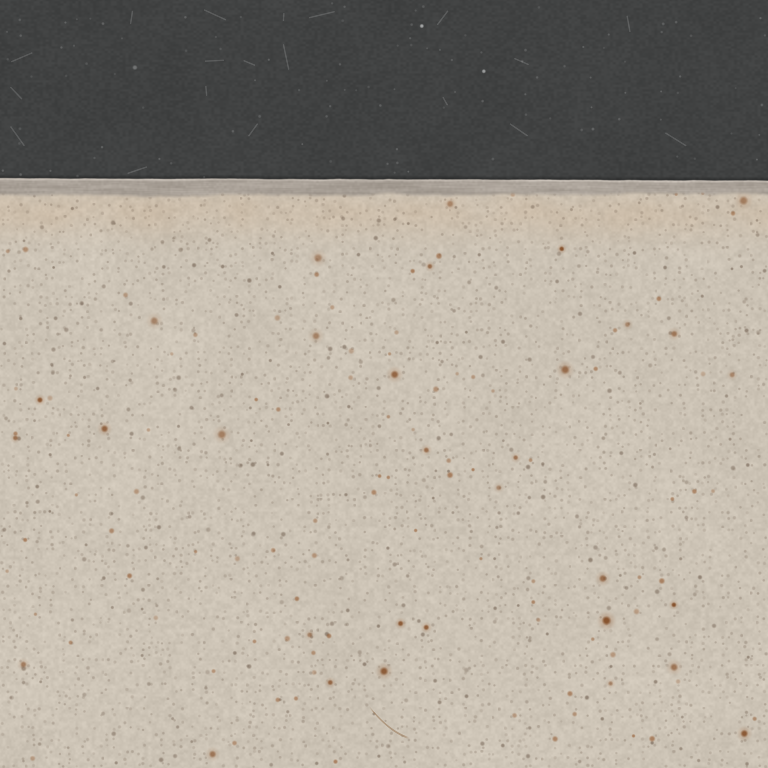
Reproduce this texture procedurally as a three.js fragment shader.

```glsl
// Speckled stoneware slab with a pale worn lip below a dusty charcoal backdrop.
varying vec2 vUv;

#define CLAY vec3(0.803, 0.768, 0.713)
#define WARM vec3(0.800, 0.725, 0.635)
#define LIP vec3(0.655, 0.622, 0.585)
#define BACKDROP vec3(0.252, 0.257, 0.257)
#define RUST vec3(0.56, 0.32, 0.15)
#define UMBER vec3(0.43, 0.36, 0.30)
#define EDGE_Y 0.768
#define LIP_HEIGHT 0.023
#define GRAIN 0.075
#define SOFT 0.0012

float hash(vec2 p) {
  vec3 q = fract(p.xyx * vec3(0.1031, 0.1030, 0.0973));
  q += dot(q, q.yzx + 33.33);
  return fract((q.x + q.y) * q.z);
}

vec2 hash2(vec2 p) {
  return vec2(hash(p + 17.3), hash(p + 71.9));
}

float noise(vec2 p) {
  vec2 i = floor(p), f = fract(p);
  f = f * f * (3.0 - 2.0 * f);
  return mix(mix(hash(i), hash(i + vec2(1.0, 0.0)), f.x),
             mix(hash(i + vec2(0.0, 1.0)), hash(i + vec2(1.0, 1.0)), f.x), f.y);
}

float fbm(vec2 p) {
  float sum = 0.0, gain = 0.5;
  for (int i = 0; i < 4; i++) {
    sum += gain * noise(p);
    p = p * 2.03 + 9.7;
    gain *= 0.5;
  }
  return sum / 0.9375;
}

// One jittered round speck in a share of the grid cells.
float specks(vec2 p, float cells, float share, float radius, float seed) {
  vec2 id = floor(p * cells);
  vec2 key = id + seed;
  vec2 centre = (id + 0.2 + 0.6 * hash2(key)) / cells;
  float size = radius * mix(0.55, 1.2, hash(key + 5.1));
  float mask = 1.0 - smoothstep(size * 0.35, size + SOFT, length(p - centre));
  return mask * step(hash(key + 31.7), share) * mix(0.45, 1.0, hash(key + 43.2));
}

float segment(vec2 p, vec2 a, vec2 b) {
  vec2 d = b - a;
  return length(p - a - d * clamp(dot(p - a, d) / dot(d, d), 0.0, 1.0));
}

// Short randomly turned fibres.
float fibres(vec2 p, float cells, float share, float seed) {
  vec2 id = floor(p * cells);
  vec2 key = id + seed;
  vec2 local = (fract(p * cells) - 0.35 - 0.3 * hash2(key)) / cells;
  float angle = 6.2832 * hash(key + 8.4);
  vec2 reach = vec2(cos(angle), sin(angle)) * mix(0.08, 0.33, hash(key + 2.6)) / cells;
  float line = 1.0 - smoothstep(0.0003, 0.0016, segment(local, -reach, reach));
  return line * step(hash(key + 12.8), share);
}

vec3 backdrop(vec2 p, float above) {
  float weave = noise(p * vec2(260.0, 340.0)) - 0.5;
  vec3 c = BACKDROP + 0.035 * weave + 0.025 * (fbm(p * 14.0) - 0.5);
  c += 0.10 * fibres(p, 20.0, 0.22, 4.0);
  c += 0.13 * specks(p, 55.0, 0.13, 0.0014, 61.0);
  c += 0.40 * specks(p, 15.0, 0.08, 0.0026, 23.0);
  return c * mix(0.72, 1.0, smoothstep(0.0, 0.006, above));
}

vec3 clay(vec2 p, float depth) {
  float grain = 0.6 * noise(p * 190.0) + 0.4 * noise(p * 370.0 + 5.0) - 0.5;
  vec3 c = CLAY + GRAIN * grain + 0.035 * (fbm(p * 9.0) - 0.5);

  // Iron blush beneath the lip
  float blush = exp(-pow((depth - 0.043) / 0.032, 2.0));
  c = mix(c, WARM + GRAIN * grain, blush * (0.20 + 0.55 * fbm(p * vec2(16.0, 24.0))));

  // Fine dark grains, then rust spots with faint halos
  c = mix(c, UMBER, 0.30 * specks(p, 125.0, 0.34, 0.0019, 3.0));
  c = mix(c, UMBER, 0.60 * specks(p, 50.0, 0.16, 0.0027, 87.0));
  c = mix(c, RUST, 0.60 * specks(p, 38.0, 0.09, 0.0034, 41.0));
  c = mix(c, RUST, 0.22 * specks(p, 13.0, 0.17, 0.0110, 53.0));
  c = mix(c, RUST * 0.9, 0.90 * specks(p, 13.0, 0.17, 0.0050, 53.0));

  // Curved stray hair
  float bend = p.y - 0.053 + 0.78 * (p.x - 0.507) - 9.0 * pow(p.x - 0.507, 2.0);
  float span = smoothstep(0.480, 0.488, p.x) * (1.0 - smoothstep(0.526, 0.534, p.x));
  return mix(c, vec3(0.61, 0.49, 0.37), 0.6 * span * (1.0 - smoothstep(0.0005, 0.0022, abs(bend))));
}

vec3 lip(vec2 p, float depth) {
  float streak = fbm(vec2(p.x * 14.0, p.y * 230.0)) - 0.5;
  vec3 c = LIP + 0.13 * streak + 0.04 * (noise(p * 300.0) - 0.5);
  return c + 0.10 * (1.0 - smoothstep(0.001, 0.004, depth));
}

void main() {
  vec2 p = vUv;
  float edge = EDGE_Y - 0.003 * p.x + 0.0016 * (fbm(vec2(p.x * 45.0, 2.0)) - 0.5);
  float depth = edge - p.y;
  float lipEnd = LIP_HEIGHT - 0.005 * p.x + 0.007 * (fbm(vec2(p.x * 24.0, 7.0)) - 0.5);

  vec3 slab = mix(lip(p, depth), clay(p, depth), smoothstep(lipEnd - 0.004, lipEnd + 0.003, depth));
  vec3 color = mix(backdrop(p, -depth), slab, smoothstep(-SOFT, SOFT, depth));
  gl_FragColor = vec4(color, 1.0);
}
```
